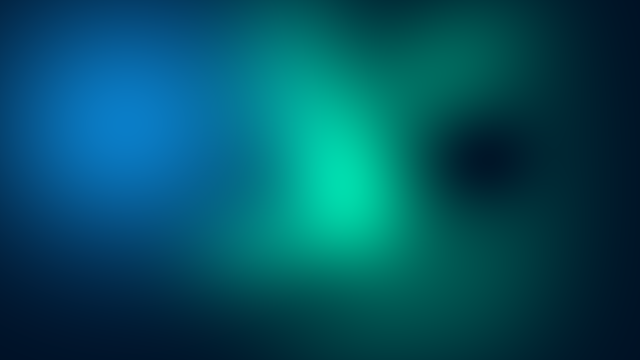
Give the GLSL for this background, as a Shadertoy shader.

```glsl
// Soft aurora of blurred blue and emerald glows on deep navy

// Tilted Gaussian falloff: 1 at the centre, fading over the given spread
float glow(vec2 p, vec2 center, vec2 spread, float angle) {
    float c = cos(angle), s = sin(angle);
    vec2 d = p - center;
    vec2 q = vec2(c * d.x + s * d.y, c * d.y - s * d.x) / spread;
    return exp(-0.5 * dot(q, q));
}

void mainImage(out vec4 fragColor, in vec2 fragCoord) {
    // Height spans 0..1, with x scaled so the layout fills any width
    vec2 p = fragCoord / iResolution.xy * vec2(16.0 / 9.0, 1.0);

    vec3 navy = vec3(0.0, 0.06, 0.14);
    vec3 azure = vec3(0.04, 0.43, 0.64);
    vec3 emerald = vec3(0.0, 0.80, 0.51);

    // Bright heart and the arms reaching out of it
    float green = 0.65 * glow(p, vec2(0.97, 0.50), vec2(0.125, 0.18), 0.35);
    green += 0.40 * glow(p, vec2(0.82, 0.80), vec2(0.15, 0.20), 0.0);
    green += 0.40 * glow(p, vec2(1.22, 0.80), vec2(0.20, 0.14), 0.6);
    green += 0.40 * glow(p, vec2(0.78, 0.33), vec2(0.18, 0.12), 0.25);

    // Faint haze below and to the right
    green += 0.30 * glow(p, vec2(1.25, 0.25), vec2(0.22), 0.0);
    green += 0.12 * glow(p, vec2(0.93, 0.05), vec2(0.18, 0.12), 0.0);
    green += 0.10 * glow(p, vec2(1.50, 0.65), vec2(0.16, 0.25), 0.0);

    // Shadowed hollow between the right arms
    green -= 0.20 * glow(p, vec2(1.33, 0.56), vec2(0.11, 0.10), 0.0);

    float blue = glow(p, vec2(0.345, 0.655), vec2(0.28, 0.26), 0.0);
    vec3 color = navy + azure * blue + emerald * max(green, 0.0);
    fragColor = vec4(clamp(color, 0.0, 1.0), 1.0);
}
```
